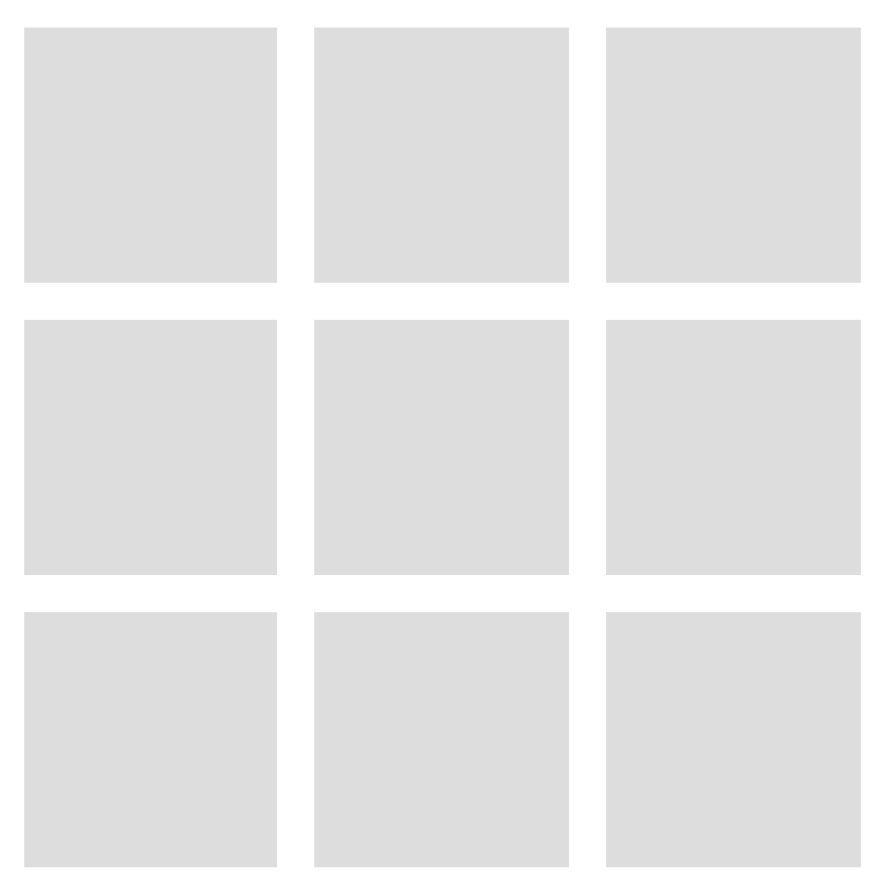
Give the GLSL for this pattern, as a WebGL 2 fragment shader.

```glsl
#version 300 es
precision highp float;
// Three by three grid of flat grey squares on a white ground.
// Each pixel finds its nearest cell, then a box distance function
// gives the square a softly antialiased edge.

uniform vec2 u_resolution;
out vec4 fragColor;

// Lengths are fractions of the canvas height.
const vec3 GROUND_COLOR = vec3(1.0);
const vec3 SQUARE_COLOR = vec3(0.867);
const vec2 GRID_CENTER = vec2(-0.0016, 0.0006);
const vec2 PITCH = vec2(0.3258, 0.3262);
const vec2 HALF_SIZE = vec2(0.1422, 0.1424);
const float LEFT_TRIM = 0.0022;   // the left column is slightly narrower
const float EDGE_SOFTNESS = 0.0008;

float boxDistance(vec2 p, vec2 halfSize) {
    vec2 d = abs(p) - halfSize;
    return length(max(d, 0.0)) + min(max(d.x, d.y), 0.0);
}

void main() {
    vec2 p = (gl_FragCoord.xy - 0.5 * u_resolution) / u_resolution.y - GRID_CENTER;

    // Nearest cell, limited to one step either side of the middle
    vec2 cell = clamp(round(p / PITCH), -1.0, 1.0);
    vec2 local = p - cell * PITCH;

    // Trim the outer edge of the left column
    vec2 trim = vec2(cell.x < -0.5 ? 0.5 * LEFT_TRIM : 0.0, 0.0);
    float dist = boxDistance(local - trim, HALF_SIZE - trim);

    // Blend over about one pixel
    float soft = max(EDGE_SOFTNESS, 0.6 / u_resolution.y);
    float coverage = 1.0 - smoothstep(-soft, soft, dist);
    fragColor = vec4(mix(GROUND_COLOR, SQUARE_COLOR, coverage), 1.0);
}
```
